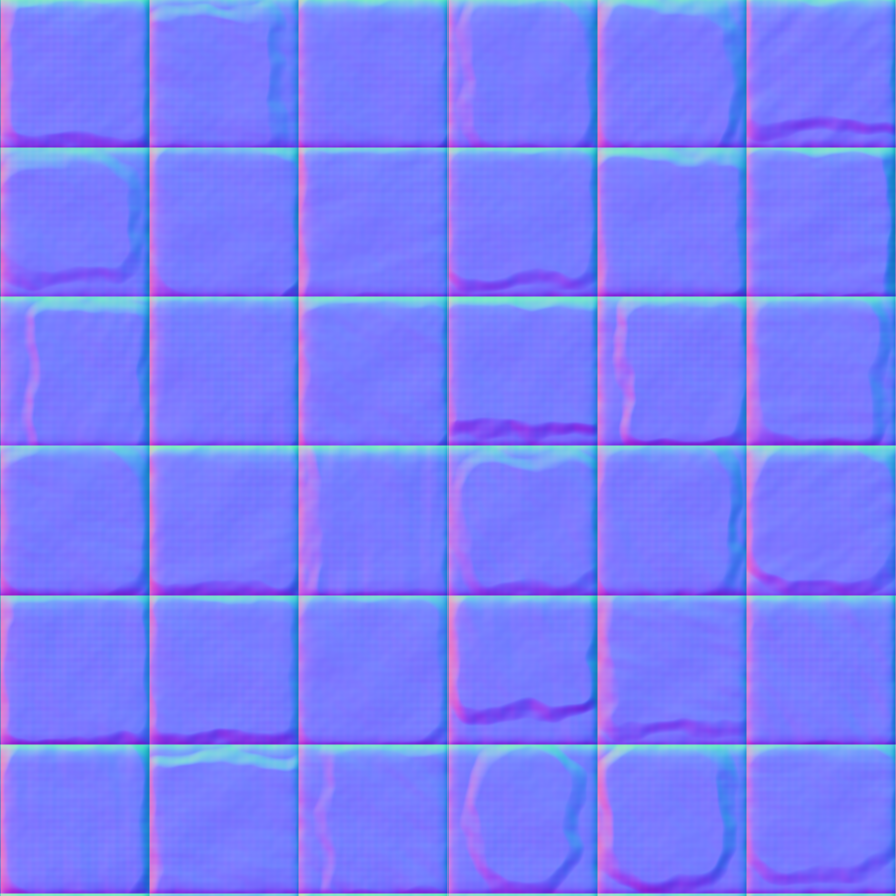
This texture map is drawn by a three.js fragment shader. Its source:

```glsl
// Tangent-space normal map of a 6 x 6 wall of worn, hand-cut square tiles.
// Each tile is a height field: four soft bevels, a worn ledge around a rounded
// face, and streaky tooling marks. Its slope is encoded as a colour.
varying vec2 vUv;

const float TILES = 6.0;
const vec2 GRID_SHIFT = vec2(0.0, 0.0025);
const float SOFTNESS = 0.0006;                             // edge filter, canvas units
const float SLOPE_STEP = 0.007;                            // difference step, tile units
const vec2 FACE_TILT = vec2(-0.055, -0.04);
// Sides are ordered left, bottom, right, top.
const vec4 BEVEL_WIDTH = vec4(0.036, 0.025, 0.022, 0.042);
const vec4 BEVEL_SLOPE = vec4(1.3, 1.0, 1.15, 1.2);
const vec4 WEAR_REACH = vec4(0.27, 0.30, 0.20, 0.17);
const float LEDGE_WIDTH = 0.055;
const float LEDGE_DEPTH = 0.036;
const float STREAK_DEPTH = 0.011;
const float WEAVE_CELLS = 128.0;
const float WEAVE_STRENGTH = 0.018;

float hash(vec2 p) {
  return fract(sin(dot(p, vec2(127.1, 311.7))) * 43758.5);
}

vec4 hash4(vec2 p) {
  return vec4(hash(p), hash(p + 19.3), hash(p + 41.7), hash(p + 73.1));
}

vec2 gradient(vec2 cell) {
  float a = 6.2832 * hash(cell);
  return vec2(cos(a), sin(a));
}

// Gradient noise, roughly -0.7 to 0.7
float noise(vec2 p) {
  vec2 i = floor(p), f = p - i;
  vec2 u = f * f * f * (f * (f * 6.0 - 15.0) + 10.0);
  vec2 x = vec2(1.0, 0.0);
  float a = dot(gradient(i), f);
  float b = dot(gradient(i + x), f - x);
  float c = dot(gradient(i + x.yx), f - x.yx);
  float d = dot(gradient(i + 1.0), f - 1.0);
  return mix(mix(a, b, u.x), mix(c, d, u.x), u.y);
}

// Signed distance to a rounded box inset separately from each side
float insetBox(vec2 p, vec4 inset, float radius) {
  vec2 center = 0.5 + 0.5 * (inset.xy - inset.zw);
  vec2 halfSize = 0.5 - 0.5 * (inset.xy + inset.zw);
  vec2 q = abs(p - center) - halfSize + radius;
  return min(max(q.x, q.y), 0.0) + length(max(q, 0.0)) - radius;
}

// Height of one tile, p in 0..1 across it
float tileHeight(vec2 p, vec2 id) {
  vec4 wear = hash4(id + 3.7), edge = hash4(id + 11.9), style = hash4(id + 29.3);
  vec2 seed = id * 17.0 + 5.0;
  float broad = noise(p * 3.0 + seed);
  float ragged = noise(p * 8.0 + seed + 60.0);

  // Bevels along the four straight joints
  vec4 side = vec4(p, 1.0 - p) + 0.014 * ragged;
  vec4 strength = BEVEL_SLOPE * mix(vec4(0.65), vec4(1.2), edge);
  float h = -dot(strength * BEVEL_WIDTH, exp(-side / BEVEL_WIDTH));

  // Worn ledge outside the rounded face
  vec4 inset = WEAR_REACH * wear * wear * wear - 0.05;
  float radius = 0.07 + 0.3 * style.x * style.x;
  float face = insetBox(p, inset, radius) + 0.09 * broad + 0.025 * ragged;
  h += LEDGE_DEPTH * mix(0.6, 1.2, style.y)
     * smoothstep(-LEDGE_WIDTH, LEDGE_WIDTH, -face);

  // Tooling streaks, strongest near the rim
  float angle = 6.2832 * style.z;
  vec2 along = vec2(cos(angle), sin(angle));
  vec2 q = vec2(dot(p, along), dot(p, vec2(-along.y, along.x)));
  float rim = smoothstep(0.1, 0.6, length(p - 0.5));
  h += STREAK_DEPTH * style.w * mix(0.25, 1.0, rim)
     * noise(q * vec2(2.0, 8.0) + seed + 30.0);

  // Gentle swell and fine grain
  return h + 0.010 * broad + 0.0013 * noise(p * 15.0 + seed);
}

vec3 tileNormal(vec2 uv) {
  vec2 grid = (uv - GRID_SHIFT) * TILES;
  vec2 id = mod(floor(grid), TILES);
  vec2 p = fract(grid);
  vec2 e = vec2(SLOPE_STEP, 0.0);
  float h = tileHeight(p, id);
  vec2 slope = vec2(tileHeight(p + e, id) - h, tileHeight(p + e.yx, id) - h);
  slope /= SLOPE_STEP;
  return normalize(vec3(vec2(slope.x, -slope.y) + FACE_TILT, 1.0));
}

void main() {
  // Average four nearby normals to soften the joints
  vec3 n = vec3(0.0);
  for (int i = 0; i < 4; i++) {
    vec2 corner = vec2(mod(float(i), 2.0), floor(float(i) * 0.5)) - 0.5;
    n += 0.25 * tileNormal(vUv + corner * 2.0 * SOFTNESS);
  }

  // Faint woven grid over the surface
  vec2 weave = sin(vUv * WEAVE_CELLS * 6.2832);
  n.xy += WEAVE_STRENGTH * weave * (1.0 + noise(vUv * 9.0));

  gl_FragColor = vec4(clamp(0.5 + 0.5 * n, 0.0, 1.0), 1.0);
}
```
